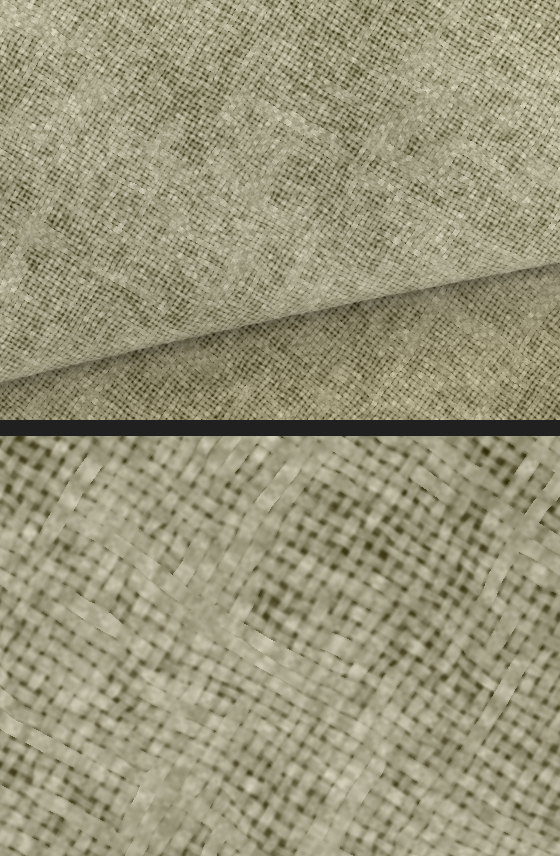
Top: the whole. Bottom: its middle third, enlarged.
Write a WebGL 2 fragment shader that draws this texture.

```glsl
#version 300 es
precision highp float;

uniform vec2 u_resolution;
out vec4 fragColor;

const float PI = 3.14159265;
const vec3 GAP_COLOR = vec3(0.27, 0.25, 0.115);
const vec3 FLAX_COLOR = vec3(0.80, 0.785, 0.695);

float hash(vec2 p) {
    return fract(sin(dot(p, vec2(127.1, 311.7))) * 43758.5453);
}

float valueNoise(vec2 p) {
    vec2 i = floor(p);
    vec2 f = fract(p);
    f = f * f * (3.0 - 2.0 * f);
    float low = mix(hash(i), hash(i + vec2(1.0, 0.0)), f.x);
    float high = mix(hash(i + vec2(0.0, 1.0)), hash(i + vec2(1.0, 1.0)), f.x);
    return mix(low, high, f.y);
}

vec2 rotate(vec2 p, float angle) {
    float c = cos(angle);
    float s = sin(angle);
    return vec2(c * p.x + s * p.y, c * p.y - s * p.x);
}

// Thickening of one yarn: x picks the yarn, y runs along it
float slub(float yarn, float along, float seed) {
    float single = valueNoise(vec2(yarn + seed, along * 0.15));
    float bundle = valueNoise(vec2(yarn * 0.5 + seed, along * 0.085 + 9.0));
    return smoothstep(0.72, 1.0, single) * 0.6 + smoothstep(0.70, 0.98, bundle) * 0.8;
}

float yarnCover(float offset, float halfWidth) {
    return 1.0 - smoothstep(halfWidth - 0.15, halfWidth + 0.15, abs(offset));
}

// Brightness of a plain weave, one yarn per unit in each direction
float weave(vec2 q, float cloud) {
    q += 0.8 * vec2(valueNoise(q * 0.17), valueNoise(q * 0.17 + 40.0));
    q += 0.24 * vec2(valueNoise(q * 0.8 + 11.0), valueNoise(q * 0.8 + 63.0));
    vec2 id = floor(q);
    vec2 f = fract(q) - 0.5;

    vec2 thick = vec2(slub(id.x, q.y, 3.0), slub(id.y, q.x, 71.0));
    float padding = min(thick.x + thick.y, 1.0);
    vec2 uneven = vec2(valueNoise(vec2(id.x + 20.0, q.y * 0.6)),
                       valueNoise(vec2(id.y + 90.0, q.x * 0.6))) - 0.5;
    vec2 halfWidth = 0.315 + 0.22 * uneven + 0.30 * thick + 0.10 * (cloud - 0.5);
    vec2 cover = vec2(yarnCover(f.x, halfWidth.x), yarnCover(f.y, halfWidth.y));

    // Yarns rise and dip in a checker of crossings, flatter where thick
    float warpOver = mod(id.x + id.y, 2.0);
    vec2 arch = cos(PI * f.yx) * (1.0 - 0.8 * padding);
    vec2 lift = arch * vec2(2.0 * warpOver - 1.0, 1.0 - 2.0 * warpOver);
    vec2 yarnTone = 0.63 + 0.19 * lift + 0.20 * thick + 0.20 * uneven;
    yarnTone += 0.18 * (hash(id) - 0.5) * arch;

    vec2 top = mix(vec2(cover.y, yarnTone.y), vec2(cover.x, yarnTone.x), warpOver);
    vec2 under = mix(vec2(cover.x, yarnTone.x), vec2(cover.y, yarnTone.y), warpOver);
    float gapTone = 0.02 + 0.24 * hash(floor(q + 0.5) + 7.0);
    gapTone = mix(gapTone, 0.68, 0.85 * padding);
    float tone = mix(gapTone, under.y, under.x);
    return mix(tone, top.y, top.x);
}

// Cloth with cloudy density and fine fibre grain
float linen(vec2 p, float angle, float density) {
    vec2 q = rotate(p, angle) * density + 200.0;
    float cloud = 0.6 * valueNoise(q * 0.06) + 0.4 * valueNoise(q * 0.22 + 17.0);
    float grain = valueNoise(q * 2.0) + valueNoise(q * 3.7 + 5.0) - 1.0;
    return weave(q, cloud) + 0.22 * (cloud - 0.5) + 0.19 * grain;
}

float foldHeight(float x) {
    return 0.089 + 0.215 * x + 0.010 * sin(PI * x / 1.333);
}

vec3 upperCloth(vec2 p, float distanceToFold) {
    // Cloth turns away from view as it reaches the fold
    vec2 foldNormal = vec2(-0.21, 0.978);
    vec2 surface = p - foldNormal * 0.030 * exp(-distanceToFold / 0.04);
    float tone = linen(surface, -0.55, 75.0);
    tone = mix(tone, 0.70, 0.5 * exp(-distanceToFold / 0.04));
    float light = 0.98 + 0.06 * smoothstep(0.55, 1.0, p.y);
    light += 0.05 * smoothstep(0.85, 1.33, p.x);
    light *= mix(0.92, 1.0, smoothstep(0.0, 0.02, distanceToFold));
    return mix(GAP_COLOR, FLAX_COLOR, tone) * light;
}

vec3 lowerCloth(vec2 p, float depth) {
    float tone = linen(p + vec2(3.7, 1.9), -0.64, 77.0);
    float contact = 1.0 - smoothstep(0.0, 0.04, depth);
    float light = mix(0.82, 0.98, smoothstep(0.0, 0.22, depth));
    light *= 1.0 - 0.20 * contact;
    vec3 warmShade = vec3(1.0, 0.985, 0.94);
    return mix(GAP_COLOR, FLAX_COLOR, tone - 0.03) * light * warmShade;
}

void main() {
    vec2 p = gl_FragCoord.xy / u_resolution.y;
    float edge = foldHeight(p.x) + 0.003 * (valueNoise(p * 60.0) - 0.5);
    float d = (p.y - edge) * 0.978;

    float pixel = 1.0 / u_resolution.y;
    float upperMask = smoothstep(-pixel, pixel, d);
    vec3 color = mix(lowerCloth(p, max(-d, 0.0)), upperCloth(p, max(d, 0.0)), upperMask);
    fragColor = vec4(clamp(color, 0.0, 1.0), 1.0);
}
```
